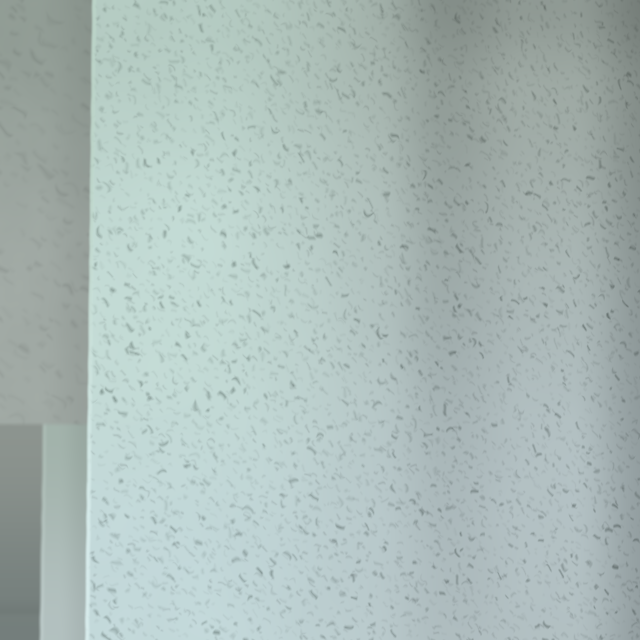
Give the GLSL for this texture, as a three.js fragment shader.

```glsl
varying vec2 vUv;

float hash(vec2 p) {
  vec3 q = fract(vec3(p.xyx) * 0.1031);
  q += dot(q, q.yzx + 33.33);
  return fract((q.x + q.y) * q.z);
}

// Soft transition centred on an edge
float past(float edge, float x, float soft) {
  return smoothstep(edge - soft, edge + soft, x);
}

// Slow uneven shading from layered sines
float mottle(vec2 p) {
  float sum = 0.0;
  float weight = 0.5;
  for (int i = 0; i < 4; i++) {
    p = mat2(0.8, 0.6, -0.6, 0.8) * p * 1.7 + 1.3;
    sum += weight * sin(p.x + 1.4 * sin(p.y)) * cos(p.y * 0.8);
    weight *= 0.7;
  }
  return sum;
}

// Short uneven strokes, one candidate per cell
float flecks(vec2 p, float tilt, float spread, float share, float stretch, float soft) {
  p += 0.07 * sin(p.yx * 5.3 + 1.7 * sin(p * 2.1));
  vec2 cell = floor(p);
  float ink = 0.0;
  for (int j = -1; j <= 1; j++) {
    for (int i = -1; i <= 1; i++) {
      vec2 id = cell + vec2(float(i), float(j));
      vec2 centre = id + vec2(hash(id + 7.1), hash(id + 31.7));
      float angle = tilt + spread * (hash(id + 53.3) - 0.5);
      vec2 along = vec2(cos(angle), sin(angle));
      vec2 d = p - centre;
      d = vec2(dot(d, along), dot(d, vec2(-along.y, along.x)));
      d.y += 2.0 * (hash(id + 71.9) - 0.5) * d.x * d.x;

      float size = hash(id + 97.3);
      float halfLength = stretch * mix(0.04, 0.30, size * size);
      float radius = mix(0.05, 0.11, hash(id + 113.9));
      float dist = length(vec2(max(abs(d.x) - halfLength, 0.0), d.y)) - radius;
      float vigor = hash(id + 139.1);
      float strength = mix(0.3, 1.0, vigor * vigor) * step(hash(id + 163.7), share);
      ink = max(ink, strength * (1.0 - smoothstep(-soft, soft, dist)));
    }
  }
  return ink;
}

// Broad light across the speckled panel
vec3 panelLight(vec2 uv) {
  vec3 lit = mix(vec3(0.765, 0.85, 0.855), vec3(0.765, 0.858, 0.835), smoothstep(0.1, 0.5, uv.y));
  lit = mix(lit, vec3(0.71, 0.80, 0.765), smoothstep(0.55, 1.0, uv.y));
  vec3 dim = mix(vec3(0.70, 0.755, 0.765), vec3(0.62, 0.665, 0.64), smoothstep(0.2, 1.0, uv.y));
  vec3 color = mix(lit, dim, smoothstep(0.28, 0.78, uv.x));

  float band = smoothstep(0.59, 0.69, uv.x) * (1.0 - smoothstep(0.69, 0.83, uv.x));
  color *= 1.0 - band * mix(0.03, 0.11, uv.y);
  color *= 1.0 - 0.19 * smoothstep(0.89, 1.02, uv.x);
  color *= 1.0 - 0.09 * smoothstep(0.85, 1.0, uv.y) * smoothstep(0.45, 0.8, uv.x);
  return color;
}

vec3 speckledPanel(vec2 uv) {
  float tilt = mix(-0.5, -0.8, uv.y);
  float soft = mix(0.19, 0.13, smoothstep(0.2, 0.9, uv.x - 0.3 * uv.y));
  vec2 p = vec2(uv.x + 0.18 * uv.x * uv.x, uv.y);
  float bold = flecks(p * 47.0, tilt, 1.6, 0.75, 1.0, soft);
  float faint = flecks(p * 66.0 + 19.0, tilt, 1.2, 0.85, 1.2, 0.21);
  float fade = mix(1.0, 0.72, smoothstep(0.6, 1.0, uv.y));
  float patches = 0.95 + 0.3 * mottle(uv * 9.0);
  vec3 color = panelLight(uv) * (1.0 + 0.012 * mottle(uv * 5.0));
  color *= 1.0 - vec3(0.31, 0.29, 0.30) * bold * fade * patches;
  return color * (1.0 - 0.14 * faint);
}

vec3 sideWall(vec2 uv) {
  vec3 color = mix(vec3(0.63, 0.665, 0.645), vec3(0.57, 0.615, 0.585), smoothstep(0.55, 1.0, uv.y));
  color *= 1.0 - 0.06 * smoothstep(0.06, 0.14, uv.x);
  float streaks = flecks(uv * 40.0, -0.6, 0.5, 0.8, 1.8, 0.24);
  return color * (1.0 - 0.10 * streaks) * (1.0 + 0.012 * mottle(uv * 14.0));
}

// Dark hollow and pale ledge in the lower left
vec3 lowerCorner(vec2 uv, float ledgeEdge) {
  vec3 hollow = mix(vec3(0.455, 0.495, 0.485), vec3(0.55, 0.58, 0.56), smoothstep(0.0, 0.34, uv.y));
  float seam = past(0.04, uv.y, 0.006) * (1.0 - past(0.055, uv.y, 0.014));
  hollow *= 1.0 - 0.04 * seam;
  vec3 ledge = mix(vec3(0.70, 0.755, 0.75), vec3(0.635, 0.70, 0.67), smoothstep(0.0, 0.34, uv.y));
  ledge *= 1.0 - 0.06 * smoothstep(0.09, 0.135, uv.x);
  vec3 color = mix(hollow, ledge, past(ledgeEdge, uv.x, 0.004));
  float rim = 1.0 - smoothstep(0.0, 0.006, abs(uv.x - ledgeEdge - 0.003));
  return color + 0.03 * rim;
}

void main() {
  vec2 uv = vUv;
  float wobble = 0.0003 * sin(uv.y * 95.0 + 2.0 * sin(uv.y * 31.0));
  float panelEdge = mix(0.135, 0.146, uv.y) + wobble;
  float ledgeEdge = mix(0.062, 0.067, uv.y * 3.0) + wobble;

  vec3 color = mix(lowerCorner(uv, ledgeEdge), sideWall(uv), past(0.337, uv.y, 0.005));
  color = mix(color, speckledPanel(uv), past(panelEdge, uv.x, 0.004));

  // Bright panel edge, strongest near the bottom
  float glint = 1.0 - smoothstep(0.0, 0.006, abs(uv.x - panelEdge - 0.001));
  vec3 glintColor = mix(vec3(0.87, 0.95, 0.95), vec3(0.75, 0.85, 0.80), smoothstep(0.1, 0.8, uv.y));
  color = mix(color, glintColor, 0.8 * glint);

  gl_FragColor = vec4(color, 1.0);
}
```
